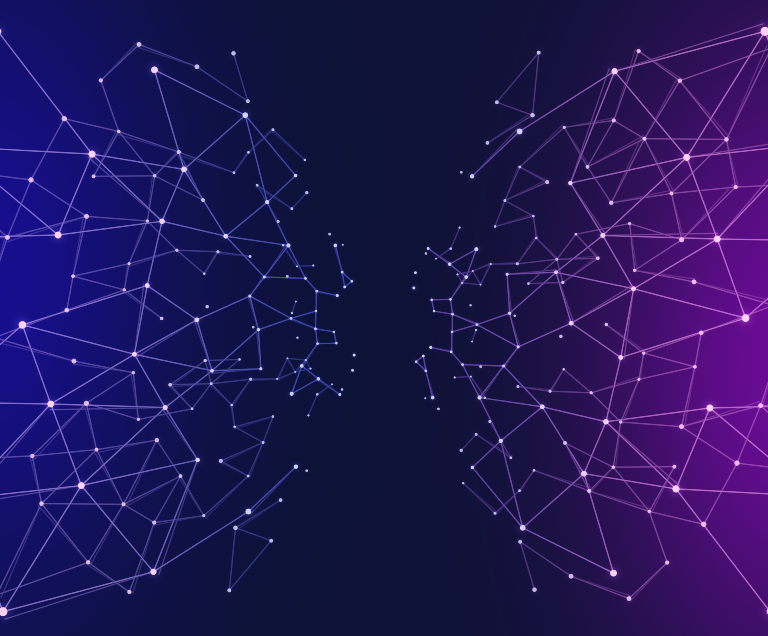
A Shadertoy shader for this background:

```glsl
const vec3 NIGHT = vec3(0.050, 0.070, 0.208);
const vec3 BLUE_GLOW = vec3(0.040, -0.015, 0.350);
const vec3 PURPLE_GLOW = vec3(0.370, -0.025, 0.380);
const vec2 BLUE_CENTRE = vec2(-0.63, 0.07);
const vec2 PURPLE_CENTRE = vec2(0.65, -0.07);
const vec2 GLOW_RADII = vec2(0.30, 0.54);

const vec3 BLUE_LINE = vec3(0.28, 0.33, 0.84);
const vec3 LAVENDER_LINE = vec3(0.66, 0.55, 0.90);
const vec3 VIOLET_LINE = vec3(0.46, 0.31, 0.80);
const vec3 PINK_LINE = vec3(0.86, 0.52, 0.88);
const vec3 COOL_DOT = vec3(0.78, 0.83, 0.98);
const vec3 WARM_DOT = vec3(1.00, 0.82, 0.96);

const vec2 PIVOT = vec2(0.0, -0.0055);     // centre of the half turn
const vec2 TIP = vec2(-0.019, 0.004);      // point the mesh shrinks toward
const vec2 DISC_CENTRE = vec2(-0.492, 0.0);
const float DISC_RADIUS = 0.50;
const float MAX_ANGLE = 1.22;
const vec2 LATTICE_STEP = vec2(0.28, 0.35); // angle, log of radius
const vec2 LATTICE_START = vec2(0.0, -0.644);
const float JITTER = 0.36;
const float LINE_WIDTH = 0.0003;
const float TWIN_CHANCE = 0.36;
const float TWIN_SPREAD = 0.05;
const float DOT_BASE = 0.0016;
const float DOT_GROWTH = 0.0064;

struct Mesh {
    float scale;      // lattice size
    vec2 shift;       // lattice offset
    float seed;
    vec2 nodeChance;  // near the tip, far from it
    float linkChance;
    float innerRadius;
    float dotScale;
};

const Mesh HUBS = Mesh(1.0, vec2(0.0), 3.0, vec2(0.70, 1.01), 0.86, 0.06, 1.0);
const Mesh SPARKS = Mesh(0.56, vec2(0.09, 0.11), 47.0, vec2(0.45, 0.80), 0.74, 0.11, 0.72);

vec3 hash(vec2 p) {
    vec3 q = fract(p.xyx * vec3(0.1031, 0.1030, 0.0973));
    q += dot(q, q.yxz + 33.33);
    return fract((q.xxy + q.yzz) * q.zyx);
}

float segmentDistance(vec2 p, vec2 a, vec2 b) {
    vec2 ab = b - a;
    return length(p - a - ab * clamp(dot(p - a, ab) / dot(ab, ab), 0.0, 1.0));
}

// Position of a lattice node; z is 1 where the node exists
vec3 meshNode(vec2 id, Mesh m) {
    vec3 h = hash(id + m.seed);
    vec2 cell = id + vec2(0.5 * mod(id.y, 2.0), 0.0) + (h.xy - 0.5) * JITTER;
    vec2 polar = cell * LATTICE_STEP * m.scale + LATTICE_START + m.shift;
    float radius = exp(polar.y);
    vec2 pos = TIP + radius * vec2(-cos(polar.x), sin(polar.x));
    bool inside = abs(polar.x) < MAX_ANGLE && radius > m.innerRadius
        && distance(pos, DISC_CENTRE) < DISC_RADIUS;
    float nodeChance = mix(m.nodeChance.x, m.nodeChance.y, smoothstep(0.12, 0.42, radius));
    return vec3(pos, inside && h.z < nodeChance ? 1.0 : 0.0);
}

// Coverage of lines, dots and dot halos
vec3 drawMesh(vec2 p, Mesh m, float px) {
    vec2 d = p - TIP;
    vec2 polar = vec2(atan(d.y, -d.x), log(max(length(d), 0.001)));
    vec2 home = round((polar - LATTICE_START - m.shift) / (LATTICE_STEP * m.scale));
    vec3 ink = vec3(0.0);
    for (int j = -2; j <= 1; j++)
    for (int i = -2; i <= 2; i++) {
        vec2 id = home + vec2(i, j);
        vec3 a = meshNode(id, m);
        if (a.z < 0.5) continue;

        vec3 chance = hash(id + m.seed + 91.0);
        float size = (DOT_BASE + DOT_GROWTH * distance(a.xy, TIP)) * m.dotScale;
        size *= 0.8 + 0.4 * chance.x;
        float away = distance(p, a.xy);
        ink.y = max(ink.y, 1.0 - smoothstep(size - 0.5 * px, size + 0.5 * px, away));
        ink.z = max(ink.z, exp(-away * away / (size * size * 3.0)));

        // Three links per node form a triangular net
        float side = mod(id.y, 2.0) * 2.0 - 1.0;
        for (int k = 0; k < 3; k++) {
            vec2 stride = k == 0 ? vec2(1, 0) : k == 1 ? vec2(0, 1) : vec2(side, 1);
            vec3 b = meshNode(id + stride, m);
            if (b.z < 0.5 || chance[k] > m.linkChance) continue;
            float gap = segmentDistance(p, a.xy, b.xy);
            ink.x = max(ink.x, 1.0 - smoothstep(LINE_WIDTH, LINE_WIDTH + px, gap));
            // Some links have a thin twin that fans out
            if (chance[k] < TWIN_CHANCE) {
                vec2 along = b.xy - a.xy;
                vec2 fanEnd = b.xy + TWIN_SPREAD * vec2(-along.y, along.x);
                float twin = segmentDistance(p, a.xy, fanEnd);
                ink.x = max(ink.x, 0.6 - 0.6 * smoothstep(0.0, LINE_WIDTH + px, twin));
            }
        }
    }
    return ink;
}

float glow(vec2 p, vec2 centre) {
    vec2 d = (p - centre) / GLOW_RADII;
    return exp(-dot(d, d));
}

void mainImage(out vec4 fragColor, in vec2 fragCoord) {
    float px = 1.0 / iResolution.y;
    vec2 p = (fragCoord - 0.5 * iResolution.xy) * px;
    vec3 color = NIGHT + BLUE_GLOW * glow(p, BLUE_CENTRE) + PURPLE_GLOW * glow(p, PURPLE_CENTRE);

    // The right mesh is the left one after a half turn
    vec2 q = p - PIVOT;
    if (q.x > 0.0) q = -q;
    vec3 hubs = drawMesh(q, HUBS, px);
    vec3 sparks = drawMesh(q, SPARKS, px);

    float outward = smoothstep(0.08, 0.50, abs(p.x));
    vec3 lineColor = p.x < 0.0 ? mix(BLUE_LINE, LAVENDER_LINE, outward)
                               : mix(VIOLET_LINE, PINK_LINE, outward);
    vec3 dotColor = mix(COOL_DOT, WARM_DOT, outward);
    color = mix(color, lineColor, max(0.74 * hubs.x, 0.45 * sparks.x));
    color += lineColor * max(0.18 * hubs.z, 0.08 * sparks.z);
    color = mix(color, dotColor, max(hubs.y, 0.85 * sparks.y));
    fragColor = vec4(clamp(color, 0.0, 1.0), 1.0);
}
```
